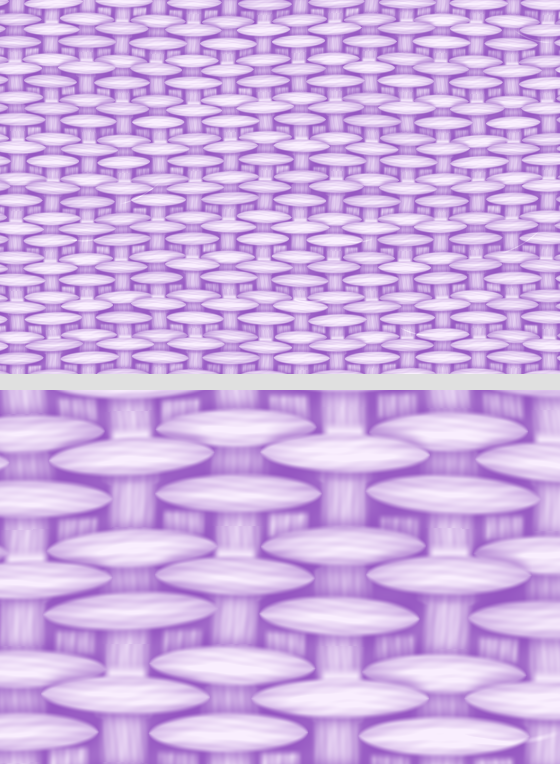
Top, the full canvas; bottom, a detail of the centre.
A WebGL 2 fragment shader for this texture:

```glsl
#version 300 es
precision highp float;
uniform vec2 u_resolution;
out vec4 fragColor;

float hash(vec2 p) {
    return fract(sin(dot(p, vec2(127.1, 311.7))) * 43758.55);
}

// Thin strands running along x, layered sines
float strands(vec2 p, float seed) {
    float bend = p.y + 0.03 * sin(p.x * 3.0 + seed * 20.0);
    return 0.5 * sin(bend * 48.0 + seed * 40.0 + p.x * 2.0)
         + 0.3 * sin(bend * 97.0 - p.x * 5.0 + seed * 70.0)
         + 0.2 * sin(p.x * 17.0 + bend * 60.0 + seed * 90.0);
}

float softBox(vec2 p, vec2 halfSize, float soft) {
    vec2 inside = smoothstep(-soft, soft, halfSize - abs(p));
    return inside.x * inside.y;
}

// Upright yarns, and the small tabs of hidden yarn between them
float warpTone(vec2 p) {
    float column = floor(p.x);
    float x = p.x - column - 0.5;
    float band = fract(p.y);
    float flatGap = smoothstep(0.16, 0.1, abs(band - 0.49));
    float halfWidth = 0.22 + 0.07 * flatGap;
    float tone = 0.17 + 0.05 * sin(p.x * 9.0 + p.y * 13.0);

    vec2 tabCell = floor(p + 0.5);
    vec2 tab = p - tabCell;
    float chance = hash(tabCell + 5.0);
    tab += 0.06 * vec2(chance - 0.5, hash(tabCell + 9.0) - 0.5);
    float tabTone = 0.52 + 0.3 * chance + 0.12 * strands(tab.yx, chance);
    tone = mix(tone, tabTone, softBox(tab, vec2(0.18, 0.105), 0.04));

    float round_ = x / halfWidth;
    float yarn = 0.8 - 0.4 * round_ * round_ - 0.14 * flatGap;
    yarn += 0.08 * strands(vec2(p.y, x), hash(vec2(column, floor(p.y))));
    return mix(tone, yarn, smoothstep(-0.045, 0.045, halfWidth - abs(x)));
}

// Lays one weft float over the tone beneath it
float layFloat(float tone, vec2 q, float seed, float row) {
    float len = 0.79 + 0.1 * (seed - 0.5);
    q.y += 0.05 * (fract(seed * 7.0) - 0.5) * q.x;
    float along = q.x / len;
    float across = q.y / 0.165;
    float halfThick = 0.185 * sqrt(max(1.0 - along * along, 0.0)) - 0.025;

    // Contact shadow
    float away = max(abs(q.y) - halfThick, 0.0) / 0.075;
    tone *= 1.0 - 0.45 * exp(-away * away) * smoothstep(1.1, 0.75, abs(along));

    // Pale swelling above the middle float of each band
    if (row == 1.0) {
        float bump = softBox(q + vec2(0.0, 0.13), vec2(0.18, 0.1), 0.05);
        tone = mix(tone, 0.98, bump);
    }

    float shade = 0.95 - 0.34 * along * along - 0.26 * across * across;
    shade += 0.1 * strands(q, seed) + 0.14 * (fract(seed * 13.0) - 0.5);
    shade += 0.09 * exp(-pow((across - 0.15) * 3.0, 2.0));
    float cover = smoothstep(-0.028, 0.028, halfThick - abs(q.y));
    return mix(tone, shade, cover);
}

void main() {
    vec2 uv = gl_FragCoord.xy / u_resolution;
    // One unit is a warp column across, a band of three floats down
    vec2 p = vec2(uv.x * 15.8 + 0.03, (1.0 - uv.y) * 9.48 - 0.34);
    p += vec2(0.04 * sin(p.y * 1.3), 0.035 * sin(p.x * 0.7 + p.y * 0.6));

    float tone = warpTone(p);
    for (float j = -1.0; j <= 1.0; j++) {
        for (float row = 0.0; row < 3.0; row++) {
            float band = floor(p.y) + j;
            float level = row == 0.0 ? 0.19 : row == 1.0 ? 0.41 : 0.73;
            for (float i = -1.0; i <= 1.0; i++) {
                float column = floor(p.x) + i;
                if (mod(column + 3.0 * band + row, 2.0) > 0.5) continue;
                float seed = hash(vec2(column, 3.0 * band + row));
                vec2 center = vec2(column + 0.5, band + level);
                center += 0.05 * vec2(seed - 0.5, fract(seed * 5.0) - 0.5);
                tone = layFloat(tone, p - center, seed, row);
            }
        }
    }

    // A few loose hairs
    for (float n = 0.0; n < 7.0; n++) {
        vec2 h = p - vec2(15.8, 9.0) * vec2(hash(vec2(n, 2.0)), hash(vec2(n, 8.0)));
        float curve = h.y + (hash(vec2(n, 4.0)) - 0.3) * h.x + 0.3 * h.x * h.x;
        tone += 0.2 * smoothstep(0.035, 0.0, abs(curve)) * smoothstep(0.6, 0.3, abs(h.x));
    }

    vec3 deepViolet = vec3(0.56, 0.30, 0.745);
    vec3 paleLilac = vec3(0.96, 0.91, 0.985);
    fragColor = vec4(mix(deepViolet, paleLilac, clamp(tone, 0.0, 1.04)), 1.0);
}
```
